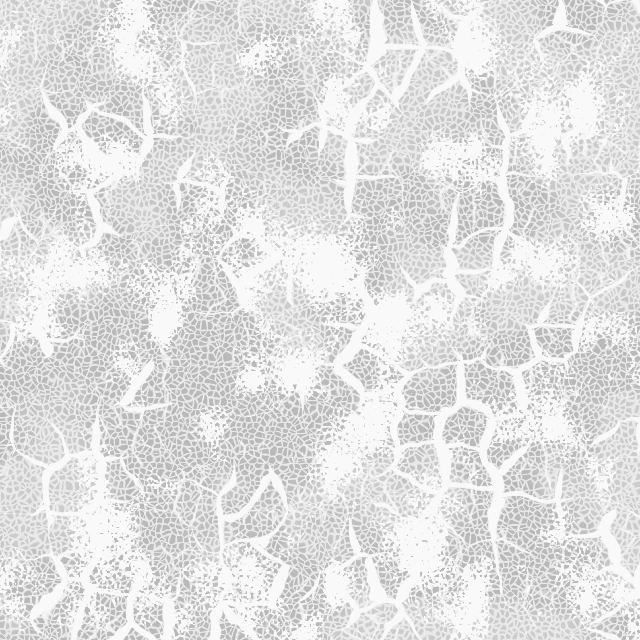
A Shadertoy shader for this texture:

```glsl
// Pale crackled plaster: a mesh of tiny grey cells under branching white veins.
// Cell borders come from Voronoi edge distances on warped coordinates;
// value noise varies the vein width and scatters gritty white patches.

const float CELL_COUNT = 105.0;
const float VEIN_COUNT = 14.0;
const float HAIR_COUNT = 25.0;

const vec3 CELL_GREY   = vec3(0.725);
const vec3 CELL_PALE   = vec3(0.80);
const vec3 BORDER_GREY = vec3(0.915);
const vec3 CHALK_WHITE = vec3(0.975);

vec2 hash22(vec2 p) {
    vec3 q = fract(vec3(p.xyx) * vec3(0.1031, 0.1030, 0.0973));
    q += dot(q, q.yzx + 33.33);
    return fract((q.xx + q.yz) * q.zy);
}

// Two independent smooth value noises in 0..1
vec2 noise2(vec2 p) {
    vec2 cell = floor(p);
    vec2 f = fract(p);
    f = f * f * (3.0 - 2.0 * f);
    vec2 low  = mix(hash22(cell), hash22(cell + vec2(1, 0)), f.x);
    vec2 high = mix(hash22(cell + vec2(0, 1)), hash22(cell + vec2(1, 1)), f.x);
    return mix(low, high, f.y);
}

float fbm(vec2 p) {
    float sum = 0.0, weight = 0.5;
    for (int i = 0; i < 4; i++) {
        sum += weight * noise2(p).x;
        p = p * 2.03 + 17.3;
        weight *= 0.5;
    }
    return sum / 0.9375;
}

vec2 seedOffset(vec2 cell, float jitter) {
    return 0.5 + jitter * (hash22(cell) - 0.5);
}

// x: distance to the nearest Voronoi border, y: 1 where that border is vertical
vec2 voronoiBorder(vec2 p, float jitter) {
    vec2 base = floor(p), f = fract(p);
    vec2 nearCell = vec2(0), nearSeed = vec2(0);
    float best = 9.0;
    for (int j = -1; j <= 1; j++)
    for (int i = -1; i <= 1; i++) {
        vec2 cell = vec2(i, j);
        vec2 seed = cell + seedOffset(base + cell, jitter) - f;
        float d = dot(seed, seed);
        if (d < best) { best = d; nearCell = cell; nearSeed = seed; }
    }
    vec2 border = vec2(9.0, 0.0);
    for (int j = -2; j <= 2; j++)
    for (int i = -2; i <= 2; i++) {
        vec2 cell = nearCell + vec2(i, j);
        vec2 seed = cell + seedOffset(base + cell, jitter) - f;
        vec2 gap = seed - nearSeed;
        if (dot(gap, gap) > 0.00001) {
            vec2 normal = normalize(gap);
            float d = dot(0.5 * (nearSeed + seed), normal);
            if (d < border.x) border = vec2(d, abs(normal.x));
        }
    }
    return border;
}

// Coverage of a band with the given half width, smoothed over one pixel
float band(float dist, float halfWidth, float pixel) {
    return 1.0 - smoothstep(halfWidth - 0.8 * pixel, halfWidth + 0.8 * pixel, dist);
}

// Veins swell and fade with noise; upright ones grow thicker
float veins(vec2 p, float count, float thin, float thick, float pixel) {
    vec2 border = voronoiBorder(p * count, 0.85);
    float swell = smoothstep(0.42, 0.78, noise2(p * count * 0.9 + 41.0).x);
    float upright = mix(0.45, 1.0, smoothstep(0.3, 0.9, border.y));
    return band(border.x / count, thin + thick * swell * upright, pixel);
}

void mainImage(out vec4 fragColor, in vec2 fragCoord) {
    float pixel = 1.0 / iResolution.y;
    vec2 uv = fragCoord * pixel;

    // Warped coordinates bend the veins and roughen their sides
    vec2 bent = uv + 0.022 * (noise2(uv * 21.0) - 0.5)
                   + 0.006 * (noise2(uv * 75.0 + 9.0) - 0.5);
    float grit = noise2(uv * 330.0).x;
    float region = fbm(uv * 9.0 + 5.0);

    // Fine cell mesh, softer and paler in some regions
    vec2 cellPos = uv * CELL_COUNT + 0.9 * (noise2(uv * 60.0) - 0.5);
    float cellDist = voronoiBorder(cellPos, 0.95).x + 0.09 * (grit - 0.5);
    float pale = smoothstep(0.38, 0.66, region);
    float inside = smoothstep(0.03, 0.23, cellDist - 0.05 * pale);
    vec3 color = mix(BORDER_GREY, mix(CELL_GREY, CELL_PALE, pale), inside);

    // Gritty chalk patches that eat in along the cell borders
    float chalk = fbm(uv * vec2(15.0, 12.0) + 63.0) + 0.32 * (grit - 0.5)
                - 0.22 * (cellDist - 0.15);
    color = mix(color, CHALK_WHITE, smoothstep(0.60, 0.67, chalk));

    // Broad branching veins and fainter hairlines between them
    float broad = veins(bent, VEIN_COUNT, 0.0003, 0.0075, pixel);
    float hair = veins(bent + 3.7, HAIR_COUNT, -0.0006, 0.0028, pixel);
    color = mix(color, CHALK_WHITE, max(broad, 0.8 * hair));

    fragColor = vec4(color, 1.0);
}
```
